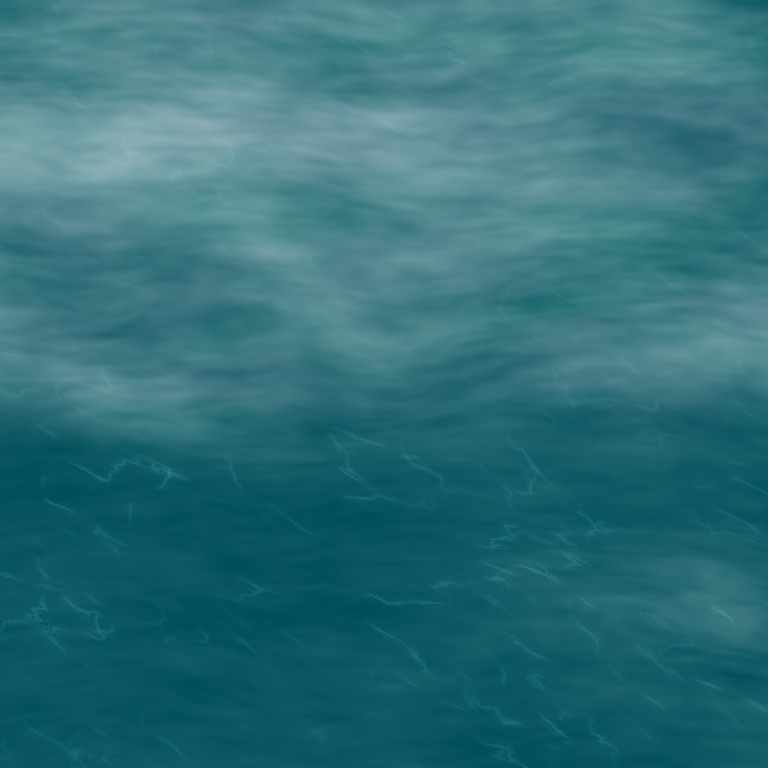
Reproduce this texture procedurally as a WebGL 2 fragment shader.

```glsl
#version 300 es
precision highp float;
// Misty teal water: a pale, streaked upper part sinks into a deep lower part.
// Stretched gradient noise forms clouds and ripples over soft tonal bands,
// and faint contour lines of warped noise form a broken web of filaments.

uniform vec2 u_resolution;
out vec4 fragColor;

const vec3 DEEP = vec3(0.010, 0.315, 0.360);
const vec3 PALE = vec3(0.485, 0.650, 0.672);
const vec3 GLINT = vec3(0.10, 0.15, 0.15);
const vec3 VIOLET_TINT = vec3(0.035, -0.015, 0.012);

const vec2 CLOUD_SCALE = vec2(2.7, 6.8);
const vec2 STREAK_SCALE = vec2(5.5, 25.0);
const vec2 RIPPLE_SCALE = vec2(15.0, 68.0);
const float CLOUD_GAIN = 0.46;
const float STREAK_GAIN = 0.19;
const float RIPPLE_GAIN = 0.11;
const float DEEP_CALM = 0.26;       // share of the broad noise left in deep water
const float DEEP_RIPPLE = 0.50;     // share of the fine noise left there
const float FILAMENT_WIDTH = 0.0022;

vec2 hashGradient(vec2 cell) {
    vec3 q = fract(vec3(cell.xyx) * vec3(0.1031, 0.1030, 0.0973));
    q += dot(q, q.yzx + 33.33);
    float angle = 6.2832 * fract((q.x + q.y) * q.z);
    return vec2(cos(angle), sin(angle));
}

float noise(vec2 p) {
    vec2 i = floor(p), f = fract(p);
    vec2 w = f * f * f * (f * (f * 6.0 - 15.0) + 10.0);
    vec2 e = vec2(1.0, 0.0);
    float low = mix(dot(hashGradient(i), f),
                    dot(hashGradient(i + e.xy), f - e.xy), w.x);
    float high = mix(dot(hashGradient(i + e.yx), f - e.yx),
                     dot(hashGradient(i + e.xx), f - e.xx), w.x);
    return mix(low, high, w.y);
}

float fbm(vec2 p) {
    float sum = 0.0, gain = 1.0;
    for (int octave = 0; octave < 4; octave++) {
        sum += gain * noise(p);
        p = p * 2.03 + vec2(17.3, 9.1);
        gain *= 0.5;
    }
    return sum;
}

float softSpot(vec2 p, vec2 center, vec2 radius) {
    vec2 d = (p - center) / radius;
    return exp(-dot(d, d));
}

// Thin line along a zero contour of warped noise, of near constant width
float filament(vec2 p, float scale, vec2 offset) {
    vec2 slanted = vec2(p.x + 0.3 * p.y, 2.0 * p.y + 0.7 * p.x);
    vec2 q = slanted * scale + offset;
    q += 0.35 * vec2(noise(q * 1.7 + 4.0), noise(q * 1.7 + 31.0));
    float field = noise(q) + 0.15 * fbm(q * 3.1);
    float slope = length(vec2(dFdx(field), dFdy(field))) * u_resolution.y;
    float dist = abs(field) / max(slope, 0.9 * scale);
    float patches = smoothstep(-0.1, 0.4, noise(p * vec2(5.0, 7.0) + offset.yx));
    float breaks = smoothstep(-0.3, 0.35, noise(p * vec2(21.0, 27.0) + offset));
    float core = exp(-pow(dist / FILAMENT_WIDTH, 2.0));
    float halo = 0.3 * exp(-dist / (3.0 * FILAMENT_WIDTH));
    return (core + halo) * patches * breaks;
}

void main() {
    vec2 uv = gl_FragCoord.xy / u_resolution;
    vec2 p = vec2(uv.x * u_resolution.x / u_resolution.y, uv.y);

    // Undulation that bends the streaks and the edge of the deep water
    vec2 flow = p;
    flow.y += 0.06 * noise(p * vec2(2.3, 3.0) + 5.0)
            + 0.012 * noise(p * vec2(7.0, 10.0) + 21.0);
    float height = uv.y + 0.08 * fbm(p * vec2(2.0, 4.0) + 40.0);

    // Broad tonal bands
    float shallow = smoothstep(0.34, 0.56, height);
    float bandFade = 1.0 - smoothstep(0.35, 1.05, uv.x);
    float bandDistance = (height - 0.80) / 0.10;
    float tone = 0.05 + 0.45 * shallow;
    tone += 0.33 * bandFade * exp(-bandDistance * bandDistance);
    tone += 0.18 * softSpot(uv, vec2(0.76, 0.54), vec2(0.26, 0.06));
    float swell = softSpot(uv, vec2(1.0, 0.19), vec2(0.27, 0.12));
    tone += 0.21 * swell;

    // Clouds, streaks and fine ripples
    float cloud = fbm(flow * CLOUD_SCALE + vec2(3.7, 12.0));
    float streak = fbm(flow * STREAK_SCALE + vec2(50.0, 8.0));
    float ripple = noise(flow * RIPPLE_SCALE + 70.0)
                 + 0.6 * noise(flow * RIPPLE_SCALE * vec2(2.2, 1.5) + 33.0);
    float lively = max(shallow, 0.9 * swell);
    tone += (CLOUD_GAIN * cloud + STREAK_GAIN * streak) * mix(DEEP_CALM, 1.0, lively);
    tone += RIPPLE_GAIN * ripple * mix(DEEP_RIPPLE, 1.0, lively);
    tone = clamp(tone, -0.04, 1.08);

    vec3 color = mix(DEEP, PALE, tone);
    color += VIOLET_TINT * shallow * fbm(flow * vec2(3.0, 9.0) + 90.0);

    // Broken filaments, clearest in deep water
    float lines = 0.0, scale = 3.4;
    for (int layer = 0; layer < 3; layer++) {
        lines += filament(p, scale, vec2(11.0, 2.0) + 23.0 * float(layer));
        scale *= 1.6;
    }
    color += GLINT * lines * mix(0.48, 0.16, shallow);

    fragColor = vec4(clamp(color, 0.0, 1.0), 1.0);
}
```
